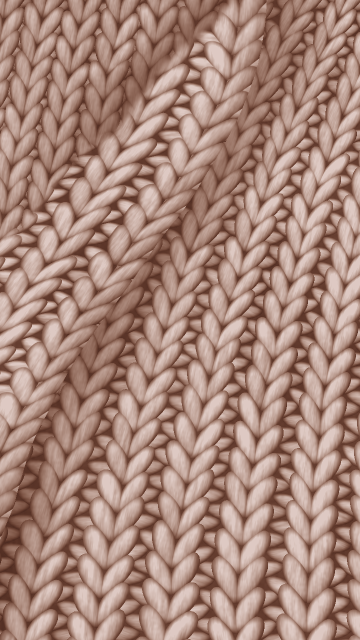
A Shadertoy shader for this texture:

```glsl
// Chunky rib knit in dusty rose wool: columns of V stitches with purl bumps between.
// Each stitch is a shaded, tapered lobe in bent rib coordinates; three layers of cloth
// (front, rolled fold, cloth behind) overlap and shade one another.

float hash(vec2 p) {
    p = fract(p * vec2(0.1031, 0.1137));
    p += dot(p, p.yx + 33.33);
    return fract((p.x + p.y) * p.x * 7.31);
}

float noise(vec2 p) {
    vec2 i = floor(p), f = fract(p);
    f = f * f * (3.0 - 2.0 * f);
    return mix(mix(hash(i), hash(i + vec2(1, 0)), f.x),
               mix(hash(i + vec2(0, 1)), hash(i + vec2(1, 1)), f.x), f.y);
}

// Blends one tilted yarn lobe over best, which holds the tone and height so far
void lobe(vec2 q, float tilt, vec2 radius, float base, float side, float seed, inout vec2 best) {
    float c = cos(tilt), s = sin(tilt);
    vec2 d = vec2(c * q.x - s * q.y, s * q.x + c * q.y);
    vec2 e = d / radius;
    e.x /= 1.0 + 0.22 * e.y;
    float k = 1.0 - dot(e, e);
    if (k <= 0.0) return;
    // The upper end rises over the next stitch, the lower end tucks under
    float height = base + sqrt(k) * radius.x + 0.1 * e.y;
    float cover = smoothstep(-0.035, 0.035, height - best.y);
    if (cover <= 0.0) return;

    vec3 n = normalize(vec3(e / radius, sqrt(k) / radius.x));
    n.xy = vec2((c * n.x + s * n.y) * side, c * n.y - s * n.x);
    float light = max(dot(n, normalize(vec3(-0.25, 0.4, 0.88))), 0.0);
    // Twisted plies and finer fibres run along the lobe
    float ply = noise(vec2(d.x * 9.0 + d.y * 4.0, d.y * 1.6) + seed * 91.0);
    float fibre = noise(vec2(d.x * 26.0 + d.y * 11.0, d.y * 6.0) + seed * 57.0);
    float tone = 0.25 + 0.66 * light + 0.17 * (ply - 0.5) + 0.10 * (fibre - 0.5);
    tone *= mix(0.55, 1.0, smoothstep(0.0, 0.65, k)) * (0.94 + 0.12 * seed);
    tone *= mix(0.4, 1.0, smoothstep(-0.45, 0.24, height));
    best = mix(best, vec2(tone, height), cover);
}

// rib.x counts ribs, rib.y counts rows; aspect is the rib spacing in stitch heights
vec2 knit(vec2 rib, float slope, float aspect, float purlBase) {
    vec2 best = vec2(0.13, -1.0);
    float column = round(rib.x), groove = floor(rib.x);
    vec2 q = vec2((rib.x - column) * aspect, rib.y + 0.6 * hash(vec2(column + 40.0, 3.0)));
    vec2 g = vec2((rib.x - groove - 0.5) * aspect, rib.y + hash(vec2(groove + 70.0, 8.0)));
    q.y += slope * q.x;
    g.y += slope * g.x;
    for (int i = 0; i < 2; i++) {
        float side = float(2 * i - 1);
        for (int j = -1; j <= 1; j++) {
            // One arm of the V
            float row = round(q.y) + float(j);
            float seed = hash(vec2(row + 60.0, column * 2.0 + side + 90.0));
            vec2 d = vec2(q.x * side - 0.37, q.y - row + 0.14 * (seed - 0.5));
            lobe(d, 0.47 + 0.16 * (seed - 0.5), vec2(0.36, 0.88), 0.0, side, seed, best);
            // One purl bump in the groove
            row = round(g.y) + float(j);
            seed = hash(vec2(row + 130.0, groove * 2.0 + side + 50.0));
            d = vec2(g.x * side - 0.24, g.y - row - 0.24 * side + 0.12 * (seed - 0.5));
            lobe(d, 1.9 + 0.5 * (seed - 0.5), vec2(0.29, 0.55), purlBase, side, seed, best);
        }
    }
    return best;
}

// Front cloth and the rolled fold that lies on it
float frontCloth(vec2 p) {
    float y = p.y;
    float t = clamp((y - 0.3) / 1.45, 0.0, 1.0);
    float rim = 0.03 + 0.7 * t * t * (3.0 - 2.0 * t) - 0.16 * (1.0 - smoothstep(0.0, 0.4, y));
    float lean = 2.9 * t * (1.0 - t);

    // Outer stitches of the fold form its scalloped rim
    float across = (p.x - rim + 0.065) / 0.2;
    if (across < 0.36) {
        vec2 top = knit(vec2(across, 13.0 * y + 4.0 * rim), 0.35 * lean, 2.2, -0.1);
        if (across < 0.0 || top.y > 0.03)
            return top.x * mix(1.1, 0.84, smoothstep(-0.15, 0.4, across));
    }

    // Ribs fan out downward and lie in the shadow of the fold
    float centre = 0.264 + 0.13 * y + 0.11 * y * y;
    vec2 rib = vec2((p.x - centre) / (0.195 - 0.042 * y), 12.0 * y + 0.9 * y * y + 2.0 * centre);
    float shadow = smoothstep(-0.05, 0.24, p.x - rim);
    float glow = 1.0 + 0.1 * smoothstep(0.4, 1.0, p.x) - 0.1 * smoothstep(1.1, 1.7, y);
    return knit(rib, 0.06 + 0.12 * y, 2.2, -0.24).x * mix(0.6, 1.04, shadow) * glow;
}

// Cloth behind the fold, with narrow upright ribs
float backCloth(vec2 p, float crest) {
    vec2 rib = vec2((p.x - 0.02 - 0.2 * (p.y - 1.78)) / 0.108, 14.5 * p.y);
    float shade = mix(0.88, 0.5, smoothstep(0.08, 0.45, p.x));
    return knit(rib, 0.1, 1.75, -0.26).x * mix(shade, 0.95, smoothstep(0.0, 0.22, crest));
}

// Tone of the whole cloth; p.x spans 0 to 1, p.y is in the same unit
float cloth(vec2 p) {
    p += 0.010 * (vec2(noise(p * 9.0), noise(p * 9.0 + 31.0)) - 0.5);
    float crest = p.y - 1.1 - 1.05 * p.x + 0.015 * sin(p.x * 24.0);
    float back = smoothstep(-0.025, 0.025, crest);
    float tone = 0.0;
    if (back < 1.0) tone += (1.0 - back) * frontCloth(p);
    if (back > 0.0) tone += back * backCloth(p, crest);
    return tone;
}

void mainImage(out vec4 fragColor, in vec2 fragCoord) {
    // Four samples smooth the lobe outlines
    float tone = 0.0;
    for (int i = 0; i < 4; i++) {
        vec2 offset = vec2(i % 2, i / 2) * 0.5 - 0.25;
        tone += 0.25 * cloth((fragCoord + offset) / iResolution.x);
    }
    vec2 p = fragCoord / iResolution.x;
    tone += 0.05 * (noise(p * 130.0) - 0.5) + 0.10 * (noise(p * 4.0) - 0.5);
    tone = clamp(tone, 0.0, 1.0);
    vec3 shadowWool = vec3(0.30, 0.17, 0.13), lightWool = vec3(0.87, 0.79, 0.765);
    fragColor = vec4(mix(shadowWool, lightWool, pow(vec3(tone), vec3(1.0, 1.22, 1.36))), 1.0);
}
```
